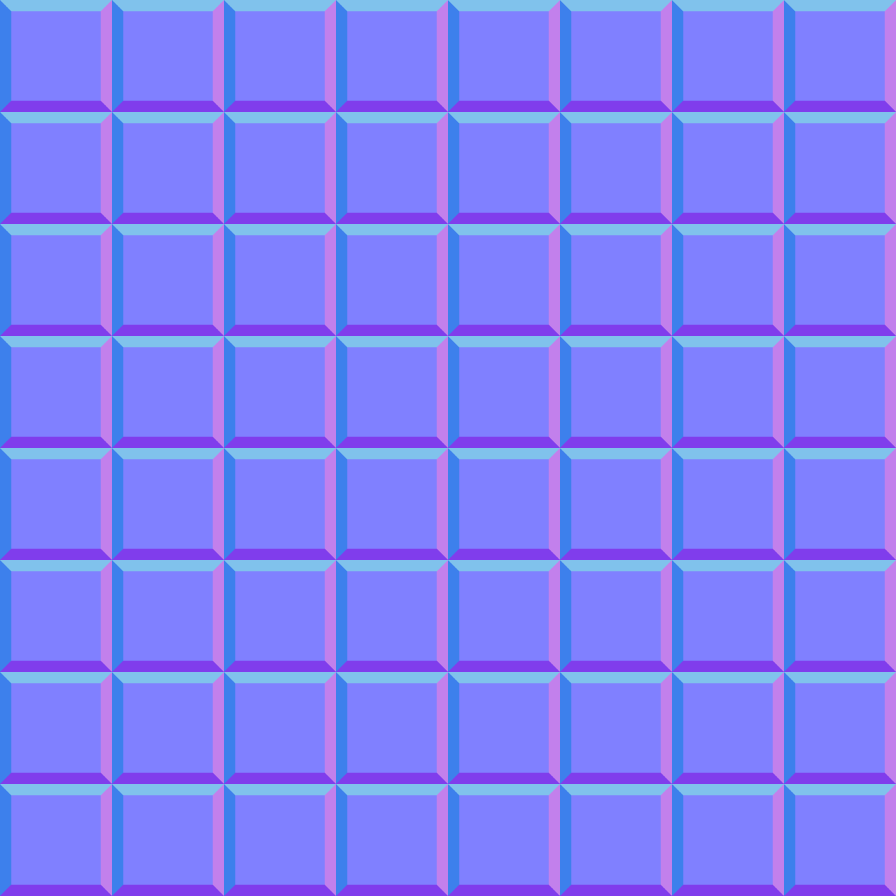
Reproduce this texture map procedurally as a Shadertoy shader.

```glsl
#define TILES 8.0         // repeats across and down
#define BEVEL_WIDTH 0.1   // fraction of one tile
#define BEVEL_SLOPE 0.525 // sideways part of the bevel normal
#define SAMPLES 4         // antialiasing grid per axis

// Surface normal of a square tile with mitred bevels; p spans -0.5 to 0.5
vec3 tileNormal(vec2 p) {
    vec2 reach = abs(p);
    float edgeDistance = 0.5 - max(reach.x, reach.y);
    if (edgeDistance > BEVEL_WIDTH) return vec3(0.0, 0.0, 1.0);

    // The nearest side decides which way the bevel faces
    vec2 facing = reach.x > reach.y ? vec2(sign(p.x), 0.0) : vec2(0.0, sign(p.y));
    return vec3(facing * BEVEL_SLOPE, sqrt(1.0 - BEVEL_SLOPE * BEVEL_SLOPE));
}

vec3 encodeNormal(vec3 normal) {
    return normal * 0.5 + 0.5;
}

void mainImage(out vec4 fragColor, in vec2 fragCoord) {
    vec3 color = vec3(0.0);

    // Average a grid of samples inside the pixel to smooth every edge
    for (int y = 0; y < SAMPLES; y++) {
        for (int x = 0; x < SAMPLES; x++) {
            vec2 offset = (vec2(x, y) + 0.5) / float(SAMPLES) - 0.5;
            vec2 uv = (fragCoord + offset) / iResolution.xy;
            color += encodeNormal(tileNormal(fract(uv * TILES) - 0.5));
        }
    }

    fragColor = vec4(color / float(SAMPLES * SAMPLES), 1.0);
}
```
